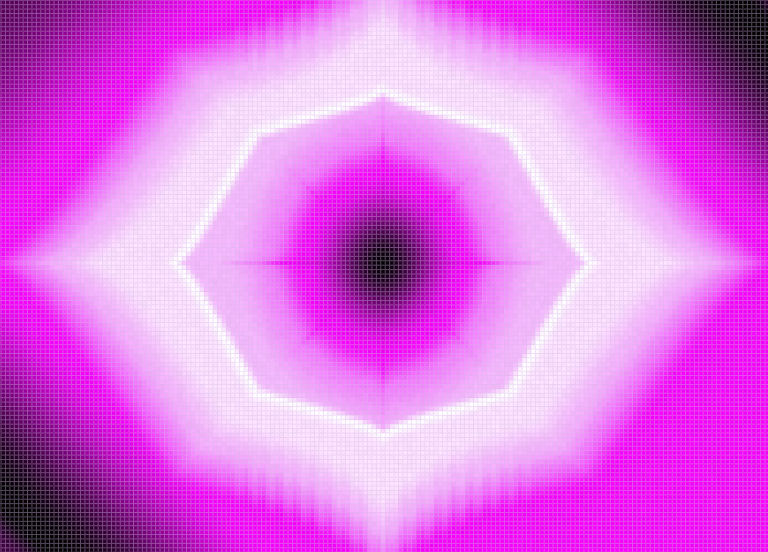
Write a Shadertoy shader that draws this background.

```glsl
// A glowing magenta star iris: a dark core, a white faceted ring and a pale
// four-pointed halo that fades to dark corners. Colour is taken once per cell
// of a fine mosaic, from polygonal norms, with thin lilac lines on the cells.

const vec3 MAGENTA = vec3(0.95, 0.01, 0.97);
const vec3 ROSE = vec3(0.95, 0.45, 0.99);
const vec3 PINK = vec3(0.96, 0.68, 0.99);
const vec3 PALE = vec3(0.99, 0.89, 1.0);

float hash(vec2 p) {
    vec3 q = fract(p.xyx * 0.1031);
    q += dot(q, q.yzx + 33.33);
    return fract((q.x + q.y) * q.z);
}

// Octagonal norm, equal to 1 on the white ring
float ringNorm(vec2 a) {
    float n = max((0.297 * a.x + a.y) / 0.305, (a.x + 0.575 * a.y) / 0.366);
    return n - 0.03 * (exp(-a.x / 0.025) + exp(-a.y / 0.025));
}

// Wider norm with long points, equal to 1 on the rim of the halo
float haloNorm(vec2 a) {
    float n = max((0.26 * a.x + a.y) / 0.417, (a.x + 0.72 * a.y) / 0.565);
    return n - 0.2 * exp(-a.x / 0.09) * smoothstep(0.1, 0.4, a.y)
             - 0.07 * exp(-a.y / 0.05);
}

// Dark core opening into pink, with seams on the axes and diagonals
vec3 irisColor(vec2 a) {
    float r = mix(length(a * vec2(1.06, 0.93)), a.x + a.y, 0.1);
    float seam = exp(-a.y / 0.006) + 0.5 * exp(-a.x / 0.006)
               + 0.4 * exp(-abs(a.x - a.y) / 0.01) * smoothstep(0.3, 0.22, length(a));
    r -= 0.03 * seam * smoothstep(0.08, 0.2, r);
    vec3 col = MAGENTA * smoothstep(0.005, 0.165, r + 0.01);
    col = mix(col, ROSE, smoothstep(0.15, 0.215, r));
    return mix(col, PINK + vec3(0.0, 0.04, 0.0), smoothstep(0.19, 0.3, r));
}

// Pale halo, magenta surround and shaded corners
vec3 haloColor(vec2 p, vec2 a) {
    float n = haloNorm(a);
    n += 0.015 * sin(a.x * 209.0) * smoothstep(0.3, 0.4, a.y)
       * smoothstep(0.32, 0.22, a.x);
    vec3 col = mix(PALE, PINK, smoothstep(0.82, 1.0, n));
    col = mix(col, ROSE, smoothstep(0.98, 1.09, n));
    col = mix(col, MAGENTA, smoothstep(1.06, 1.21, n));
    float rising = abs(p.x + p.y);
    float light = 1.0 - smoothstep(0.72, 1.11, rising);
    light += 0.25 * smoothstep(1.13, 1.2, rising);
    light *= 1.0 - 0.65 * smoothstep(0.75, 1.17, p.y - p.x);
    return col * light;
}

void mainImage(out vec4 fragColor, in vec2 fragCoord) {
    vec2 p = (fragCoord - iResolution.xy * vec2(0.4987, 0.5236)) / iResolution.y;
    float pixel = 1.0 / iResolution.y;

    // Mosaic cell
    float pitch = 0.008;
    vec2 id = floor(p / pitch + 0.5);
    vec2 cell = id * pitch;
    vec2 a = abs(cell);

    // Iris, halo and the bright ring between them
    float ring = ringNorm(a);
    vec3 col = mix(irisColor(a), haloColor(cell, a), smoothstep(0.94, 1.03, ring));
    col = mix(col, vec3(1.0), exp(-pow((ring - 1.0) / 0.035, 2.0)));
    col *= 0.985 + 0.03 * hash(id + 200.0);

    // Grid lines, filtered to the pixel size
    vec2 edge = 0.5 * pitch - abs(p - cell);
    vec2 cover = clamp((0.0009 + 0.5 * pixel - edge) / pixel, 0.0, 1.0);
    cover *= min(1.0, 0.0018 / pixel);
    float line = max(cover.x, cover.y);
    col = mix(col, vec3(0.83, 0.72, 0.9), 0.42 * line);

    fragColor = vec4(clamp(col, 0.0, 1.0), 1.0);
}
```
